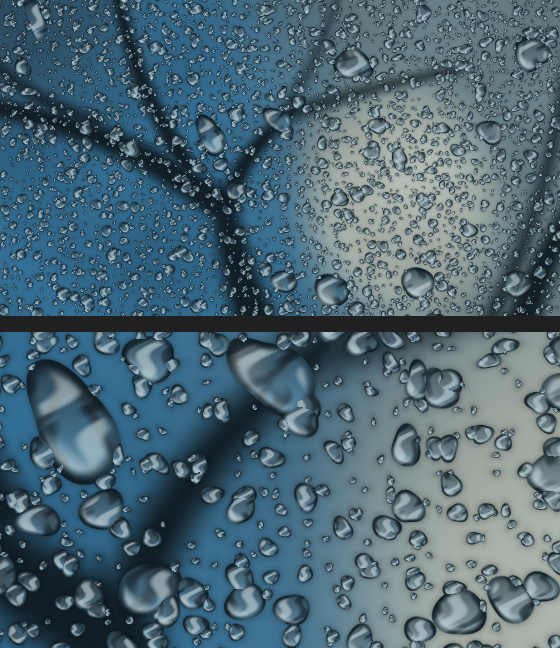
Top, the full canvas; bottom, a detail of the centre.
Reproduce this texture procedurally as a Shadertoy shader.

```glsl
// Raindrops on a window pane, with blurred bare branches and a cold sky behind.

const vec3 SKY_BLUE   = vec3(0.19, 0.41, 0.55);
const vec3 SKY_GREY   = vec3(0.39, 0.48, 0.51);
const vec3 SKY_DUSK   = vec3(0.19, 0.30, 0.37);
const vec3 PALE_GLOW  = vec3(0.66, 0.70, 0.67);
const vec3 BARK       = vec3(0.06, 0.10, 0.12);
const vec3 DROP_STEEL = vec3(0.36, 0.47, 0.53);
const vec3 DROP_LIGHT = vec3(0.74, 0.81, 0.83);
const vec3 DROP_RIM   = vec3(0.06, 0.11, 0.14);

struct Drop {
    float dist;   // signed distance to the outline, negative inside
    float rim;    // 0 at the centre, 1 at the outline
    vec2 local;   // position in units of the radius
    vec2 centre;
    float radius;
    float seed;
};

vec3 hash3(vec2 p) {
    vec3 h = fract(vec3(p.xyx) * vec3(0.1031, 0.1030, 0.0973));
    h += dot(h, h.yxz + 33.33);
    return fract((h.xxy + h.yzz) * h.zyx);
}

mat2 rotate(float angle) {
    float c = cos(angle), s = sin(angle);
    return mat2(c, s, -s, c);
}

// Soft tapered limb from a to b, bowed sideways by bend
float branch(vec2 p, vec2 a, vec2 b, float bend, float width, float blur) {
    vec2 axis = b - a;
    float t = clamp(dot(p - a, axis) / dot(axis, axis), 0.0, 1.0);
    vec2 side = normalize(vec2(-axis.y, axis.x));
    float d = length(p - a - axis * t - side * bend * sin(3.1416 * t));
    float w = width * mix(1.0, 0.6, t);
    return 1.0 - smoothstep(w - blur, w + blur, d);
}

// Out-of-focus view behind the glass
vec3 scene(vec2 p) {
    float mottle = sin(p.x * 7.0 + 2.0 * sin(p.y * 5.0)) * sin(p.y * 8.0 + sin(p.x * 6.0));
    vec3 col = mix(SKY_BLUE, SKY_GREY, smoothstep(0.65, 1.3, p.x + 0.25 * (p.y - 0.5)));
    col = mix(col, SKY_DUSK, 0.75 * smoothstep(0.75, 0.1, length((p - vec2(0.0, 0.95)) * vec2(1.0, 1.4))));
    float glow = length((p - vec2(1.27, 0.36)) * vec2(1.0, 0.85)) + 0.03 * mottle;
    col = mix(col, PALE_GLOW, smoothstep(0.42, 0.18, glow));
    col *= 1.0 + 0.07 * mottle;

    float wood = branch(p, vec2(0.82, -0.05), vec2(0.70, 0.38), 0.01, 0.065, 0.035);
    wood = max(wood, branch(p, vec2(0.71, 0.34), vec2(-0.02, 0.66), -0.05, 0.050, 0.030));
    wood = max(wood, branch(p, vec2(0.59, 0.48), vec2(0.37, 1.02), 0.03, 0.030, 0.025));
    wood = max(wood, branch(p, vec2(0.71, 0.34), vec2(0.93, 0.65), 0.03, 0.032, 0.025));
    wood = max(wood, 0.75 * branch(p, vec2(0.92, 0.64), vec2(1.45, 0.78), 0.01, 0.024, 0.025));
    wood = max(wood, 0.55 * branch(p, vec2(0.88, 0.62), vec2(1.07, 1.02), -0.02, 0.022, 0.025));
    wood = max(wood, 0.80 * branch(p, vec2(0.30, 0.61), vec2(-0.02, 0.80), 0.02, 0.030, 0.028));
    wood = max(wood, 0.75 * branch(p, vec2(1.55, -0.02), vec2(1.80, 0.84), -0.04, 0.030, 0.030));
    wood = max(wood, branch(p, vec2(1.64, -0.05), vec2(1.82, 0.36), 0.01, 0.055, 0.035));
    return mix(col, BARK, 0.93 * wood);
}

// Keeps the nearest drop of one jittered grid, merged with those found before
void addDrops(vec2 p, float cell, float chance, float minR, float maxR, float salt, inout Drop best) {
    vec2 home = floor(p / cell);
    for (int j = -1; j <= 1; j++)
    for (int i = -1; i <= 1; i++) {
        vec2 id = home + vec2(i, j);
        vec3 place = hash3(id + salt);
        vec3 form = hash3(id + salt + 71.7);
        if (place.z > chance) continue;
        vec2 centre = (id + 0.5 + 0.75 * (place.xy - 0.5)) * cell;
        float radius = mix(minR, maxR, form.x * form.x);
        float ragged = mix(0.05, 0.17, smoothstep(0.15, 0.9, centre.y));
        float stretch = 1.0 + 2.6 * ragged * form.y;
        vec2 q = rotate(form.z * 2.4 - 0.4) * (p - centre) / radius;
        q *= vec2(1.0 / stretch, sqrt(stretch));
        float a = atan(q.y, q.x);
        float outline = 1.0 + ragged * (sin(2.0 * a + form.x * 40.0) + 0.7 * sin(3.0 * a + form.y * 50.0));
        float rim = length(q) / outline;
        float dist = (rim - 1.0) * radius;
        if (dist < best.dist)
            best = Drop(dist, rim, (p - centre) / radius, centre, radius, form.y * 20.0 + form.z * 7.0);
    }
}

// Inverted view, bright streaks and a broken dark rim
vec3 shadeDrop(Drop d) {
    vec2 q = d.local;
    float large = smoothstep(0.018, 0.045, d.radius);
    vec3 view = scene(d.centre - q * mix(0.06, 0.24, large));
    vec3 col = mix(DROP_STEEL, view, mix(0.35, 0.55, large));
    col *= 0.9 - 0.25 * q.y;
    float streak = sin(q.x * 3.2 - q.y * 2.2 + d.seed + 1.3 * sin(q.y * 3.5 + d.seed * 1.7));
    col = mix(col, DROP_LIGHT, 0.65 * smoothstep(0.25, 0.95, streak) * smoothstep(1.0, 0.6, d.rim));
    col = mix(col, DROP_RIM, 0.65 * smoothstep(0.45, 1.0, -streak) * smoothstep(0.2, 0.7, d.rim));
    float crescent = smoothstep(0.3, 0.8, dot(q, normalize(vec2(-0.5, -0.8))));
    col = mix(col, DROP_LIGHT, 0.65 * crescent * smoothstep(0.95, 0.75, d.rim));
    float broken = 0.7 + 0.3 * sin(2.0 * atan(q.y, q.x) + d.seed);
    return mix(col, DROP_RIM, broken * smoothstep(0.70, 0.97, d.rim));
}

void mainImage(out vec4 fragColor, in vec2 fragCoord) {
    vec2 p = fragCoord / iResolution.y;
    float soft = 0.8 / iResolution.y;
    Drop drop = Drop(1.0, 2.0, vec2(0.0), vec2(0.0), 1.0, 0.0);

    // Few large drops, mostly to the right, then ever finer ones
    float largeShare = mix(0.08, 0.60, smoothstep(0.4, 1.1, p.x + 0.4 * p.y));
    addDrops(p, 0.250, largeShare, 0.038, 0.062, 3.0, drop);
    addDrops(p, 0.110, 0.42, 0.019, 0.030, 19.0, drop);
    addDrops(p, 0.052, 0.80, 0.010, 0.018, 37.0, drop);
    addDrops(p, 0.036, 0.70, 0.006, 0.011, 53.0, drop);
    addDrops(p, 0.023, 0.55, 0.003, 0.005, 89.0, drop);

    vec3 col = scene(p);
    col *= 1.0 - 0.22 * exp(-max(drop.dist, 0.0) / 0.003);
    col = mix(col, shadeDrop(drop), smoothstep(soft, -soft, drop.dist));
    fragColor = vec4(col, 1.0);
}
```
